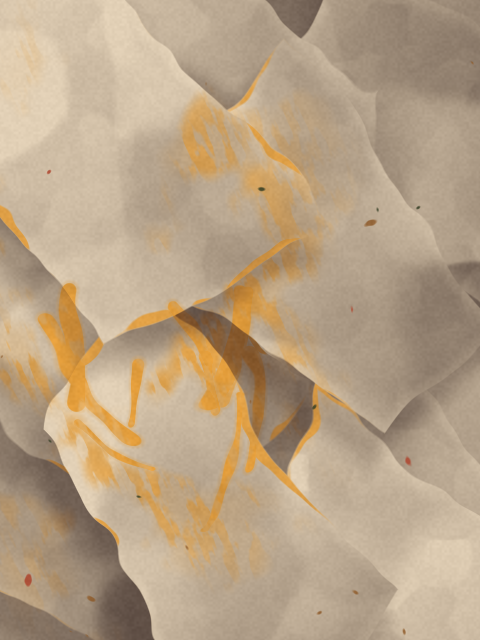
Give the GLSL for this texture, as a WebGL 2 fragment shader.

```glsl
#version 300 es
precision highp float;
// Crumpled wrapping paper with orange sauce: warped four-sided sheets are stacked
// back to front, each with soft facets and a cast shadow, then stained with
// rims, dry smears, curved drips and small specks.
uniform vec2 u_resolution;
out vec4 fragColor;

float hash(vec2 p) {
  vec3 q = fract(p.xyx * vec3(0.1031, 0.1030, 0.0973));
  q += dot(q, q.yzx + 33.33);
  return fract((q.x + q.y) * q.z);
}

vec2 hash2(vec2 p) { return vec2(hash(p), hash(p + 47.3)); }

float noise(vec2 p) {
  vec2 i = floor(p), f = fract(p);
  f = f * f * (3.0 - 2.0 * f);
  return mix(mix(hash(i), hash(i + vec2(1, 0)), f.x),
             mix(hash(i + vec2(0, 1)), hash(i + 1.0), f.x), f.y);
}

float fbm(vec2 p) {
  return 0.55 * noise(p) + 0.3 * noise(p * 2.1 + 9.2) + 0.15 * noise(p * 4.3 + 3.7);
}

vec2 rotate(vec2 p, float a) {
  return vec2(cos(a) * p.x + sin(a) * p.y, cos(a) * p.y - sin(a) * p.x);
}

// Tilted cells blended with varying sharpness, about -0.5 to 0.5
float facets(vec2 p) {
  p += 0.6 * vec2(fbm(p * 0.9), fbm(p * 0.9 + 31.0));
  float sharpness = mix(11.0, 55.0, smoothstep(0.35, 0.7, noise(p * 0.8 + 5.0)));
  vec2 cell = floor(p);
  float sum = 0.0, weight = 1e-6;
  for (int k = 0; k < 9; k++) {
    vec2 id = cell + vec2(k % 3, k / 3) - 1.0;
    vec2 r = p - id - 0.15 - 0.7 * hash2(id);
    float w = exp(-sharpness * dot(r, r));
    float tilt = dot(r, hash2(id + 8.1) - 0.5);
    sum += w * (hash(id + 3.3) - 0.5 + 0.9 * tilt);
    weight += w;
  }
  return sum / weight;
}

// Signed distance to a crooked four-sided sheet
float sheetDistance(vec2 p, vec2 centre, float id) {
  vec2 w = vec2(fbm(p * 4.0 + id * 5.0), fbm(p * 4.0 + id * 5.0 + 20.0)) - 0.5;
  p += 0.11 * w + 0.008 * (noise(p * 26.0 + id) - 0.5) - centre;
  float angle = -0.65 + 0.7 * (hash(vec2(id, 2.0)) - 0.5);
  float d = -1.0;
  for (int k = 0; k < 4; k++) {
    float r = hash(vec2(id, float(k) + 11.0));
    float reach = (k % 2 == 0 ? 0.25 : 0.13) + 0.08 * r;
    float a = angle + 1.57 * float(k) + 0.6 * (r - 0.5);
    d = max(d, dot(p, vec2(cos(a), sin(a))) - reach);
  }
  return d;
}

// Curved drip of uneven width
float dripDistance(vec2 p, float id) {
  vec2 r = hash2(vec2(id, 61.0)), s = hash2(vec2(id, 83.0));
  vec2 q = rotate(p - vec2(0.06, 0.28) - vec2(0.34, 0.27) * r, -1.1 + 1.3 * (s.x - 0.5));
  float len = 0.06 + 0.17 * s.y;
  q.y += 2.4 * (r.x - 0.5) * q.x * q.x + 0.022 * (noise(p * 17.0 + id) - 0.5);
  float width = 0.003 + 0.009 * r.y + 0.009 * (noise(p * 22.0 + id * 3.0) - 0.4);
  return length(vec2(q.x - clamp(q.x, 0.0, len), q.y)) - width;
}

void main() {
  vec2 p = gl_FragCoord.xy / u_resolution.y;
  float soft = max(0.0018, 1.0 / u_resolution.y);
  float tone = 0.36 + 0.5 * facets(p * 3.2);
  float sauce = 0.0;
  float messy = smoothstep(0.5, 0.15, length((p - vec2(0.22, 0.5)) * vec2(1.2, 0.8)));

  // Sheets from back to front
  for (int i = 0; i < 9; i++) {
    float id = float(i);
    vec2 centre = fract(vec2(0.15, 0.2) + id * vec2(0.7549, 0.5698)) * vec2(0.75, 1.0);
    float d = sheetDistance(p, centre, id);
    float shade = smoothstep(0.035, -0.025, sheetDistance(p + vec2(0.025, 0.05), centre, id));
    tone -= 0.3 * shade * (0.35 + max(tone, 0.0));
    if (d > 0.01) continue;
    float cover = smoothstep(soft, -soft, d);
    float lit = 0.43 + 0.058 * id + 0.14 * (hash(vec2(id, 5.0)) - 0.5);
    lit += dot(p - centre, vec2(-0.45, 0.35));
    lit += 0.5 * facets(p * 4.2 + id * 7.0) + 0.13 * facets(p * 12.0 + id * 3.0);
    lit += 0.1 * smoothstep(-0.025, 0.0, d);
    tone = mix(tone, lit, cover);
    float rimWidth = 0.085 * (fbm(p * 9.0 + id * 13.0) - 0.44) * messy;
    float rim = smoothstep(-soft, soft, d + rimWidth) * smoothstep(0.0, 0.006, rimWidth);
    sauce = mix(sauce, 0.9 * rim, cover);
  }

  // Dry smears and drips
  vec2 along = rotate(p, -1.15);
  float patches = smoothstep(0.5, 0.66, fbm(p * 6.5 + 14.0)) * messy;
  float bristles = smoothstep(0.42, 0.6, fbm(along * vec2(22.0, 75.0)));
  sauce = max(sauce, patches * (0.22 + 0.65 * bristles));
  for (int i = 0; i < 10; i++) {
    float d = dripDistance(p, float(i));
    float body = 0.7 + 0.3 * smoothstep(0.3, 0.55, fbm(along * vec2(25.0, 60.0) + float(i)));
    sauce = max(sauce, smoothstep(soft, -soft, d) * body);
    sauce = max(sauce, 0.25 * smoothstep(0.007, 0.0, d));
  }

  // Paper and sauce share the same light
  tone = clamp(tone + 0.05 * (fbm(p * 45.0) - 0.5), -0.03, 1.06);
  vec3 middle = vec3(0.65, 0.58, 0.50);
  vec3 color = tone < 0.5 ? mix(vec3(0.39, 0.325, 0.285), middle, tone * 2.0)
                          : mix(middle, vec3(0.86, 0.79, 0.69), tone * 2.0 - 1.0);
  vec3 orange = mix(vec3(0.48, 0.31, 0.16), vec3(0.88, 0.61, 0.23), smoothstep(0.0, 0.8, tone));
  orange *= 0.93 + 0.14 * fbm(p * 38.0);
  color = mix(color, orange, sauce);

  // Herb, spice and sauce specks
  for (int i = 0; i < 22; i++) {
    vec2 seed = vec2(float(i), 131.0);
    vec2 q = rotate(p - hash2(seed) * vec2(0.75, 1.0), 6.28 * hash(seed + 4.0));
    float size = 0.0015 + 0.005 * pow(hash(seed + 9.0), 3.0);
    float d = length(q * vec2(0.65, 1.2)) - size + 0.003 * (noise(p * 130.0) - 0.5);
    vec3 tint = i % 7 == 0 ? vec3(0.68, 0.27, 0.18)
              : i % 3 == 0 ? vec3(0.20, 0.24, 0.14) : vec3(0.56, 0.36, 0.17);
    color = mix(color, tint, 0.85 * smoothstep(soft, -soft, d));
  }

  // Fine grain
  color += 0.035 * (noise(p * 260.0) - 0.5);
  fragColor = vec4(color, 1.0);
}
```
